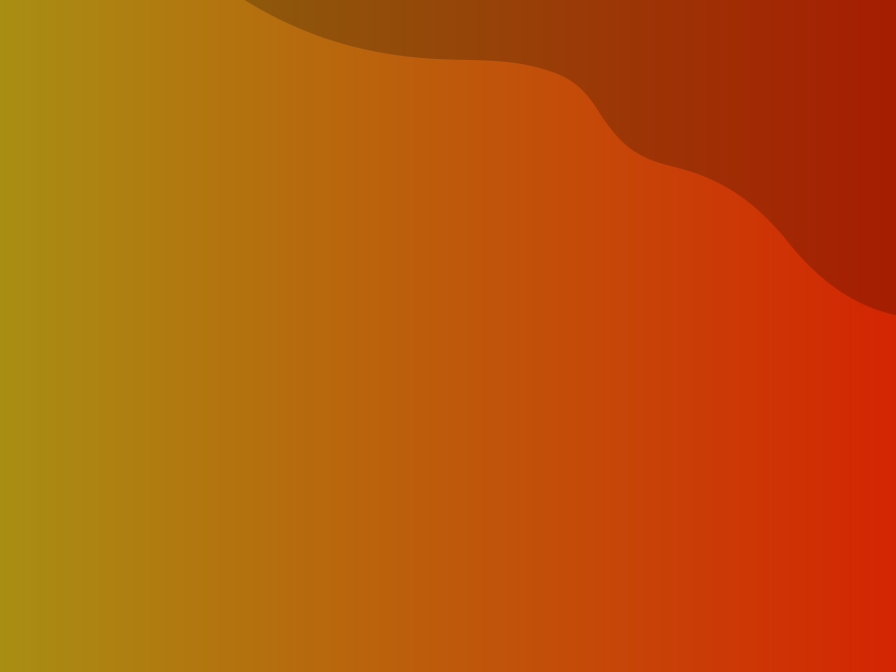
Write a Shadertoy shader that draws this background.

```glsl
#define LEFT_COLOR vec3(0.660, 0.557, 0.075)
#define RIGHT_COLOR vec3(0.830, 0.145, 0.010)
#define SHADE 0.785
#define KNOT_COUNT 8

// Wave knots: x, depth below the top edge, slope (fractions of the canvas)
const vec3 waveKnots[KNOT_COUNT] = vec3[KNOT_COUNT](
    vec3(0.273, 0.0, 0.83),
    vec3(0.501, 0.0885, 0.04),
    vec3(0.6055, 0.1025, 0.40),
    vec3(0.6667, 0.163, 2.13),
    vec3(0.703, 0.2205, 1.0),
    vec3(0.7617, 0.2517, 0.37),
    vec3(0.879, 0.3594, 1.67),
    vec3(1.0, 0.469, 0.29)
);

// Cubic Hermite segment between two knots
float hermite(vec3 a, vec3 b, float x) {
    float span = b.x - a.x;
    float t = (x - a.x) / span;
    float s = 1.0 - t;
    return a.y * (1.0 + 2.0 * t) * s * s
         + b.y * (3.0 - 2.0 * t) * t * t
         + span * t * s * (a.z * s - b.z * t);
}

float waveDepth(float x) {
    vec3 first = waveKnots[0];
    float depth = first.y + first.z * (x - first.x);
    for (int i = 0; i < KNOT_COUNT - 1; i++) {
        if (x >= waveKnots[i].x) {
            depth = hermite(waveKnots[i], waveKnots[i + 1], x);
        }
    }
    return depth;
}

void mainImage(out vec4 fragColor, in vec2 fragCoord) {
    vec2 uv = fragCoord / iResolution.xy;

    // Horizontal gradient
    vec3 color = mix(LEFT_COLOR, RIGHT_COLOR, uv.x);

    // Translucent dark wave in the upper right corner
    float inside = waveDepth(uv.x) - (1.0 - uv.y);
    float coverage = clamp(0.5 + inside / fwidth(inside), 0.0, 1.0);
    color *= mix(1.0, SHADE, coverage);

    fragColor = vec4(color, 1.0);
}
```
